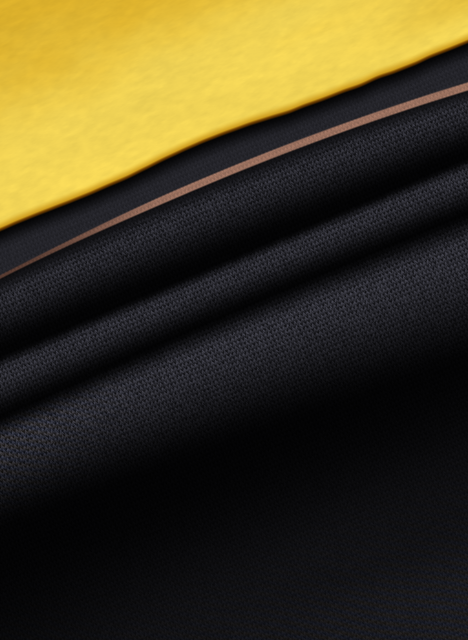
This texture is drawn by a WebGL 1 fragment shader. Its source:

```glsl
precision highp float;
// Draped knit cloth: a golden panel above dark diagonal folds with a thin tan stripe.
// Edge curves split the canvas, smooth profiles shade each fold, and a rotated
// grid of stitches plus value noise gives the woven grain.

uniform vec2 u_resolution;

float hash(vec2 p) {
  vec3 h = fract(vec3(p.xyx) * 0.1031);
  h += dot(h, h.yzx + 33.33);
  return fract((h.x + h.y) * h.z);
}

float noise(vec2 p) {
  vec2 i = floor(p);
  vec2 f = fract(p);
  f = f * f * (3.0 - 2.0 * f);
  float low = mix(hash(i), hash(i + vec2(1.0, 0.0)), f.x);
  float high = mix(hash(i + vec2(0.0, 1.0)), hash(i + vec2(1.0, 1.0)), f.x);
  return mix(low, high, f.y);
}

float fbm(vec2 p) {
  float sum = 0.0;
  float gain = 0.5;
  for (int i = 0; i < 4; i++) {
    sum += gain * noise(p);
    p = p * 2.03 + 7.1;
    gain *= 0.5;
  }
  return sum;
}

// Depth below the top of an edge running from left to right, with a bow.
float edgeDepth(float x, float left, float right, float bow) {
  return mix(left, right, x) - bow * x * (1.0 - x);
}

float bell(float x, float center, float width) {
  float d = (x - center) / width;
  return exp(-d * d);
}

// Light over a rounded fold: quick rise after the crease, long fall to shade.
float foldLight(float t, float rise, float fall, float end) {
  return smoothstep(-0.02, rise, t) * (1.0 - smoothstep(fall, end, t));
}

// Stitch relief around zero: columns of small slanted loops.
float knit(vec2 p, float columns) {
  vec2 g = p * columns;
  g.x += 0.25 * (noise(p * 14.0) - 0.5);
  float side = abs(fract(g.x) - 0.5) * 2.0;
  float rib = 0.5 - side;
  float loops = cos(6.2832 * (g.y * 0.85 + side * 0.55));
  return 0.65 * rib + 0.3 * loops + 0.5 * (hash(floor(g * 2.0)) - 0.5);
}

vec3 goldCloth(vec2 uv, vec2 along, float above) {
  float blotch = fbm(along * vec2(5.0, 11.0));
  float grain = fbm(along * vec2(45.0, 110.0)) - 0.47;
  float glow = 1.0 - smoothstep(0.09, 0.33, above + 0.16 * (blotch - 0.5));
  glow *= 1.0 - 0.55 * bell(uv.x, 1.02, 0.18) * smoothstep(0.02, 0.07, above);
  vec3 color = mix(vec3(0.86, 0.69, 0.17), vec3(0.95, 0.835, 0.34), glow);
  color *= 1.0 + 0.07 * (blotch - 0.5) + 0.08 * grain;
  return mix(vec3(0.80, 0.60, 0.10), color, smoothstep(0.0, 0.016, above));
}

void main() {
  vec2 uv = gl_FragCoord.xy / u_resolution;
  float x = uv.x;
  float y = 1.0 - uv.y;
  float soft = 1.0 / u_resolution.y;

  // Cloth axes: along the folds, and across them.
  vec2 q = vec2(x, uv.y * u_resolution.y / u_resolution.x);
  vec2 along = vec2(0.92 * q.x + 0.39 * q.y, 0.92 * q.y - 0.39 * q.x);

  // Boundaries from top to bottom.
  float goldEdge = edgeDepth(x, 0.358, 0.065, 0.0) - 0.011 * bell(x, 0.46, 0.15);
  goldEdge += 0.002 * (noise(vec2(x * 26.0, 3.0)) - 0.5);
  float stripe = edgeDepth(x, 0.433, 0.135, 0.076);
  float crease1 = edgeDepth(x, 0.557, 0.247, 0.0);
  float crease2 = edgeDepth(x, 0.654, 0.335, 0.028);
  crease1 += 0.0015 * (noise(vec2(x * 90.0, 1.0)) - 0.5);
  crease2 += 0.0015 * (noise(vec2(x * 90.0, 5.0)) - 0.5);

  // Light on each layer of dark cloth.
  float below = y - goldEdge;
  float band = 0.135 * smoothstep(0.0, 0.035, below);
  float fold1 = 0.145 * foldLight((y - stripe) / (crease1 - stripe), 0.28, 0.26, 0.92);
  fold1 += 0.03 * (1.0 - smoothstep(0.0, 0.03, y - stripe));
  float fold2 = 0.155 * foldLight((y - crease1) / (crease2 - crease1), 0.25, 0.3, 1.0);
  float depth = y - crease2;
  float reach = mix(0.17, 0.225, x);
  float fold3 = 0.165 * foldLight(depth / reach, 0.22, 0.2, 1.05);
  float floorLight = 0.095 * smoothstep(0.21, 0.62, depth);
  floorLight *= 0.75 + 0.5 * fbm(along * vec2(2.0, 6.0));

  float light = mix(band, fold1, smoothstep(-soft, soft, y - stripe));
  light = mix(light, fold2, smoothstep(-2.0 * soft, 2.0 * soft, y - crease1));
  light = mix(light, fold3 + floorLight, smoothstep(-2.0 * soft, 2.0 * soft, depth));

  // Knit grain is strong on the folds and finer on the flat band and floor.
  float relief = mix(0.22, 0.8, smoothstep(0.0, 0.03, y - stripe));
  relief *= 1.0 - 0.45 * smoothstep(0.2, 0.4, depth);
  float stitch = knit(along, 118.0);
  vec3 color = vec3(0.012, 0.012, 0.015) + light * vec3(0.96, 0.96, 1.1);
  color *= 1.0 + relief * stitch;

  // Faint blue and bronze interference on the loose cloth.
  float wave = sin(6.2832 * (uv.y * 75.0 + x * 9.0 + 1.5 * noise(uv * 5.0)));
  float sheen = smoothstep(0.3, 0.62, depth) + 0.6 * bell(x, 0.0, 0.2) * step(0.0, depth);
  color += light * sheen * wave * vec3(0.13, 0.02, -0.22);

  // Tan stripe, tapering toward the left.
  float halfWidth = 0.0025 + 0.0035 * smoothstep(0.0, 0.4, x);
  float tan1 = 1.0 - smoothstep(halfWidth - soft, halfWidth + 1.5 * soft, abs(y - stripe));
  vec3 tanColor = mix(vec3(0.34, 0.23, 0.19), vec3(0.60, 0.44, 0.37), smoothstep(0.0, 0.4, x));
  color = mix(color, tanColor * (1.0 + 0.12 * stitch), tan1);

  // Golden panel with a narrow brown hem.
  color = mix(vec3(0.40, 0.22, 0.0), color, smoothstep(0.0, 0.005, below));
  vec3 gold = goldCloth(uv, along, -below);
  color = mix(gold, color, smoothstep(-0.004, 0.001, below));

  gl_FragColor = vec4(clamp(color, 0.0, 1.0), 1.0);
}
```
